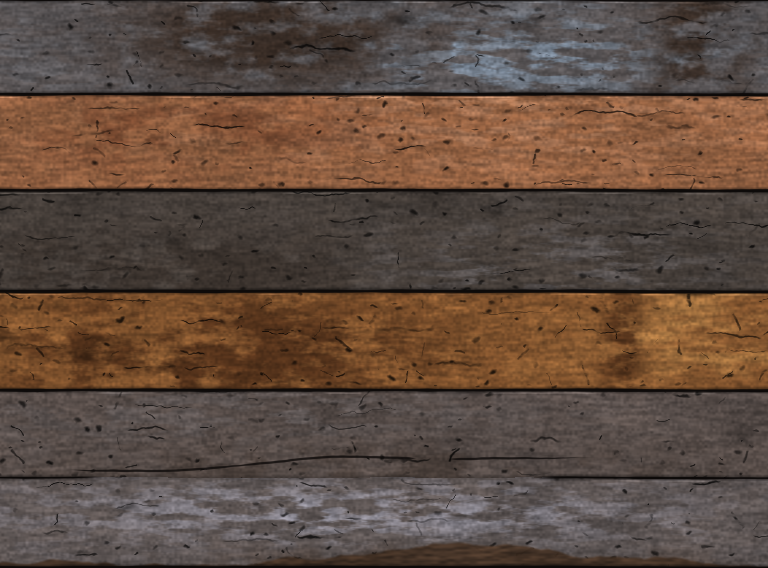
Reproduce this texture procedurally as a WebGL 2 fragment shader.

```glsl
#version 300 es
precision highp float;
// Six weathered horizontal timber planks with grain, stains, pits, cracks and dark seams.
uniform vec2 u_resolution;
out vec4 fragColor;

// Plank boundaries, measured downwards from the top of the canvas
const float EDGES[7] = float[7](0.0, .167, .336, .514, .688, .842, 1.0);
const vec3 WOOD[6] = vec3[6](vec3(.34, .325, .33), vec3(.56, .37, .25), vec3(.28, .25, .23),
  vec3(.51, .33, .18), vec3(.34, .30, .285), vec3(.36, .33, .325));
const vec3 PALE[6] = vec3[6](vec3(.50, .56, .63), vec3(.65, .46, .34), vec3(.37, .35, .35),
  vec3(.70, .50, .28), vec3(.37, .34, .335), vec3(.55, .54, .58));
const vec3 STAIN[6] = vec3[6](vec3(.20, .15, .12), vec3(.43, .26, .17), vec3(.21, .18, .16),
  vec3(.29, .17, .09), vec3(.27, .23, .21), vec3(.26, .21, .18));
// Worn and stained areas: centre xy, radius xy, within each plank
const vec4 PALE_SPOT[6] = vec4[6](vec4(.67, .6, .2, .4), vec4(.6, .25, .4, .5), vec4(.72, .75, .2, .4),
  vec4(.94, .45, .13, .5), vec4(.3, .3, .4, .4), vec4(.45, .38, .38, .32));
const vec4 STAIN_SPOT[6] = vec4[6](vec4(.35, .4, .2, .5), vec4(.24, .4, .2, .4), vec4(.15, .8, .4, .4),
  vec4(.27, .6, .32, .6), vec4(.5, .9, .4, .3), vec4(.6, 1.0, .3, .2));
const vec3 SEAM = vec3(.05, .038, .035);

float hash(vec2 p) {
  vec3 q = fract(p.xyx * .1031);
  q += dot(q, q.yzx + 33.33);
  return fract((q.x + q.y) * q.z);
}

float noise(vec2 p) {
  vec2 i = floor(p), f = fract(p);
  f = f * f * (3.0 - 2.0 * f);
  return mix(mix(hash(i), hash(i + vec2(1, 0)), f.x),
             mix(hash(i + vec2(0, 1)), hash(i + 1.0), f.x), f.y);
}

float layered(vec2 p) {
  float sum = 0.0, weight = .5;
  for (int i = 0; i < 4; i++) {
    sum += weight * noise(p);
    p = p * 2.03 + 17.7;
    weight *= .5;
  }
  return sum / .9375;
}

// Cellular scatter of bent strokes; zero reach gives round pits
float marks(vec2 p, float density, float reach, float width, float tilt) {
  vec2 cell = floor(p);
  float cover = 0.0;
  for (int y = -1; y <= 1; y++)
    for (int x = -1; x <= 1; x++) {
      vec2 id = cell + vec2(x, y);
      vec2 d = p - id - .2 - .6 * vec2(hash(id + 3.1), hash(id + 8.7));
      float a = tilt * (hash(id + 21.3) - .5);
      d = mat2(cos(a), -sin(a), sin(a), cos(a)) * d;
      d.y += d.x * d.x * (hash(id + 5.5) - .5);
      float dist = length(vec2(max(abs(d.x) - reach * hash(id + 31.0), 0.0), d.y));
      float size = width * (.5 + hash(id + 14.2));
      float depth = step(hash(id + 40.0), density) * (.35 + .65 * hash(id + 52.0));
      cover = max(cover, depth * (1.0 - smoothstep(.1 * size, size, dist)));
    }
  return cover;
}

float spot(vec2 p, vec4 area) {
  vec2 q = (p - area.xy) / area.zw;
  return exp(-dot(q, q));
}

float line(float dist, float halfWidth, float blur) {
  return 1.0 - smoothstep(halfWidth - blur, halfWidth + blur, abs(dist));
}

// Fine fibres over broad, warped growth rings
float woodGrain(vec2 p) {
  float warp = layered(p * vec2(1.8, 6.0));
  float rings = .5 + .5 * sin(300.0 * p.y + 55.0 * warp);
  return .4 * layered(p * vec2(14.0, 120.0)) + .42 * noise(p * vec2(75.0, 230.0)) + .18 * rings;
}

void main() {
  vec2 uv = gl_FragCoord.xy / u_resolution;
  float x = uv.x, blur = .5 / u_resolution.y + .0004;
  float y = 1.0 - uv.y + .005 * (layered(vec2(x * 5.0, 2.0)) - .5);
  int plank = 0;
  for (int i = 1; i < 6; i++) plank += int(y > EDGES[i]);
  vec2 local = vec2(x, (y - EDGES[plank]) / (EDGES[plank + 1] - EDGES[plank]));
  vec2 p = vec2(x * u_resolution.x / u_resolution.y, y) + float(plank) * vec2(7.3, 3.1);

  // Wood tone, wear and stains
  float grain = woodGrain(p), cloud = layered(p * vec2(7.0, 16.0)), mottle = layered(p * vec2(26.0, 38.0));
  float golden = float(plank == 3), topPlank = float(plank == 0);
  float fleck = layered(p * vec2(22.0, 85.0) + 9.0), grit = noise(p * 210.0);
  vec3 color = WOOD[plank] * (.8 + .4 * cloud);
  float worn = spot(local, PALE_SPOT[plank]) + .3 * cloud;
  color = mix(color, PALE[plank], clamp(worn, 0.0, 1.0) * smoothstep(.4, .68, mix(fleck, cloud, .7 * golden)));
  float stained = spot(local, STAIN_SPOT[plank]) + golden * .8 * spot(local, vec4(.81, .5, .03, .8))
    + topPlank * spot(local, vec4(.91, .5, .06, .8)) + .15;
  float patchy = .35 * cloud + .4 * mottle + .25 * fleck;
  color = mix(color, STAIN[plank], clamp(stained, 0.0, .9) * smoothstep(.4, .6, patchy));
  color *= .72 + .5 * grain + .24 * (grit - .5) + .1 * mottle;

  // Knots, pits and scratches, eroded by the mottling
  vec2 bent = p + .02 * vec2(mottle, layered(p * 30.0 + 5.0));
  float knot = marks(bent * vec2(5.0, 9.0), .22, 0.0, .2, 0.0) * smoothstep(.3, .65, mottle);
  float pits = marks(bent * vec2(38.0, 52.0), .2, .1, .2, 2.0);
  float scratches = marks(bent * 22.0, .22 + .35 * golden, .32, .055, 3.0) * smoothstep(.2, .6, fleck);
  float checks = marks(bent * vec2(9.0, 34.0), .25, .5, .08, .3) * smoothstep(.25, .55, mottle);
  color *= 1.0 - .5 * knot;
  color *= 1.0 - .75 * max(pits, max(scratches, checks));

  // Broken lower edge and the long split above it
  float broken = .993 - .036 * exp(-pow((x - .61) / .16, 2.0)) + .025 * (layered(vec2(x * 16.0, 4.0)) - .5);
  color = mix(color, vec3(.25, .18, .13) * (.5 + grain), .9 * smoothstep(-.003, .003, y - broken));
  float split = .829 - .022 * smoothstep(.2, .45, x) + .008 * (layered(vec2(x * 14.0, 6.0)) - .5);
  float splitWidth = .002 * smoothstep(.07, .15, x) * (1.0 - smoothstep(.65, .8, x)) * smoothstep(.25, .55, noise(vec2(x * 16.0, 1.0)));
  color = mix(color, SEAM, .8 * line(y - split, splitWidth, blur) * smoothstep(0.0, .001, splitWidth));

  // Seams with worn, catching upper edges
  color *= .85 + .15 * smoothstep(0.0, .05, min(local.y, 1.0 - local.y));
  for (int i = 0; i < 7; i++) {
    float d = y - EDGES[i];
    float rough = layered(vec2(x * 25.0, float(i) * 5.0));
    float strength = i == 5 ? 1.0 - smoothstep(.1, .14, x) + smoothstep(.69, .73, x) : 1.0;
    float width = (i == 5 ? .0008 : .0016) + .0018 * rough;
    float glint = line(d - .0052, .0012, blur) * smoothstep(.42, .7, layered(vec2(x * 20.0, float(i) + 30.0)));
    color = mix(color, color * 1.35 + .08, glint * strength);
    color = mix(color, color * .6, .6 * line(d, .005, .003) * strength);
    color = mix(color, SEAM, line(d, width, blur) * strength);
  }
  fragColor = vec4(clamp(color, 0.0, 1.0), 1.0);
}
```
